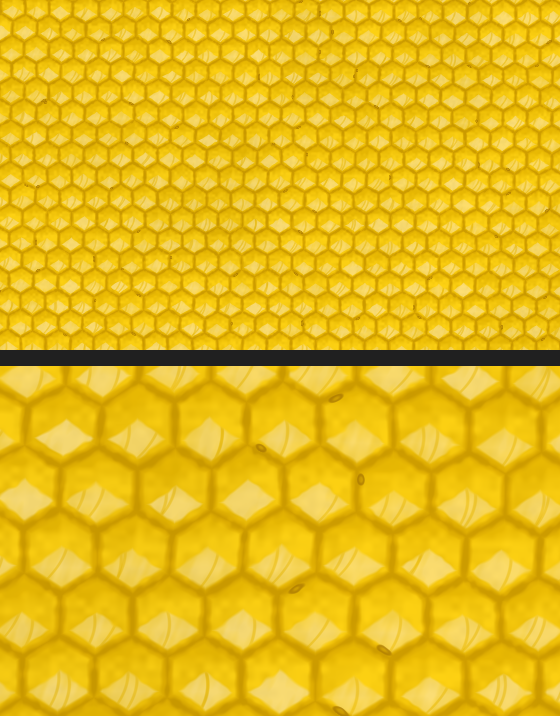
Top: the whole. Bottom: its middle third, enlarged.
Write a Shadertoy shader that draws this texture.

```glsl
#define PITCH vec2(0.0702, 0.0693)
#define ANCHOR vec2(0.697, 0.550)
#define TILT 0.011
#define WOBBLE 0.10
#define WALL 0.075
#define FACET vec2(0.39, 0.275)
#define MARK_CHANCE 0.17

const vec3 WALL_DARK = vec3(0.80, 0.61, 0.00);
const vec3 WALL_LIGHT = vec3(0.87, 0.68, 0.01);
const vec3 WAX_DEEP = vec3(0.90, 0.715, 0.01);
const vec3 WAX_LIT = vec3(0.97, 0.80, 0.07);
const vec3 FACET_EDGE = vec3(0.95, 0.81, 0.27);
const vec3 FACET_PALE = vec3(0.965, 0.85, 0.45);
const vec3 MARK_BROWN = vec3(0.66, 0.47, 0.01);

float hash(vec2 p) {
    return fract(sin(dot(p, vec2(127.1, 311.7))) * 43758.55);
}

float noise(vec2 p) {
    vec2 i = floor(p), f = fract(p);
    f = f * f * (3.0 - 2.0 * f);
    return mix(mix(hash(i), hash(i + vec2(1, 0)), f.x),
               mix(hash(i + vec2(0, 1)), hash(i + vec2(1, 1)), f.x), f.y);
}

// Offset from the centre of the nearest hexagon, unit pitch
vec2 hexLocal(vec2 p) {
    vec2 s = vec2(1.0, 1.73205);
    vec2 a = p - s * round(p / s);
    vec2 b = p - s * (round(p / s - 0.5) + 0.5);
    return dot(a, a) < dot(b, b) ? a : b;
}

// Distance inward from the cell border
float borderDistance(vec2 q) {
    q = abs(q);
    return 0.5 - max(q.x, dot(q, vec2(0.5, 0.866)));
}

void mainImage(out vec4 fragColor, in vec2 fragCoord) {
    float pixel = 1.0 / (PITCH.y * iResolution.y);
    vec2 p = fragCoord / iResolution.y - ANCHOR;
    p = (p + TILT * vec2(-p.y, p.x)) / PITCH;
    p += WOBBLE * (vec2(noise(p * 0.7), noise(p * 0.7 + 37.0)) - 0.5);

    vec2 q = hexLocal(p);
    vec2 id = floor((p - q) * vec2(2.0, 1.1547) + 0.5);
    float r1 = hash(id), r2 = hash(id + 17.3), r3 = hash(id + 41.9);
    float grain = noise(p * 9.0) - 0.5;
    float fibre = noise(vec2(p.x * 14.0 - p.y * 5.0, p.y * 3.0)) - 0.5;

    // Upper facets, brighter toward the middle of the cell
    float lit = 0.85 - 1.1 * abs(q.y - 0.04) + 0.5 * grain + 0.4 * (r1 - 0.5);
    lit += 0.22 * smoothstep(-0.06, 0.06, q.x) - 0.12;
    lit -= 0.5 * smoothstep(0.12, 0.42, q.y);
    vec3 color = mix(WAX_DEEP, WAX_LIT, clamp(lit, 0.0, 1.0));

    // Pale lower facet
    vec2 f = q - vec2(0.0, -0.20) - 0.06 * (vec2(r2, r3) - 0.5);
    vec2 size = FACET * (0.92 + 0.16 * r1);
    float rhomb = abs(f.x) / size.x + abs(f.y) / size.y + 0.18 * grain;
    float facet = 1.0 - smoothstep(0.88, 1.10 + pixel, rhomb);
    float pale = 1.0 - 0.7 * rhomb + 0.7 * fibre + 0.7 * (r3 - 0.3);
    vec3 facetColor = mix(FACET_EDGE, FACET_PALE, clamp(pale, 0.0, 1.0));
    color = mix(color, facetColor, facet * (0.82 + 0.18 * r2));

    // Fine scratches across the pale facet
    for (int i = 0; i < 2; i++) {
        float k = hash(id + 7.7 * float(i + 1));
        float x = f.x - (k - 0.25) * f.y - 0.45 * (hash(id + 3.1 * float(i + 2)) - 0.5);
        float line = 1.0 - smoothstep(0.008, 0.02 + pixel, abs(x + 0.8 * f.y * f.y));
        color = mix(color, WAX_DEEP, 0.5 * line * facet * step(0.35, k));
    }

    // Walls with a dark core, heavier along the lower sides
    float edge = borderDistance(q) + 0.03 * grain;
    float width = WALL + 0.012 * smoothstep(0.1, -0.3, -q.y) * (r2 - 0.5);
    float wall = 1.0 - smoothstep(width - 0.03, width + 0.035, edge);
    float core = smoothstep(0.005, 0.065, edge + 0.04 * fibre);
    color = mix(color, mix(WALL_DARK, WALL_LIGHT, core), wall);

    // Occasional brown nicks lying along a wall
    float angle = floor(r2 * 6.0) * 1.0472;
    vec2 dir = vec2(cos(angle), sin(angle));
    vec2 m = vec2(dot(q, dir) - 0.445, dot(q, vec2(-dir.y, dir.x)) - 0.4 * (r1 - 0.5));
    float nick = length(m / vec2(0.05, 0.07 + 0.07 * r1)) + 0.5 * grain;
    float spot = 1.0 - smoothstep(0.75, 1.15, nick);
    spot *= mix(0.45, 1.0, smoothstep(0.2, 0.7, nick));
    color = mix(color, MARK_BROWN, 0.75 * spot * step(r3, MARK_CHANCE));

    // Uneven wax thickness over the sheet
    color *= 1.0 + 0.035 * (noise(p * 0.35 + 9.0) - 0.5) + 0.03 * grain;
    fragColor = vec4(clamp(color, 0.0, 1.0), 1.0);
}
```
